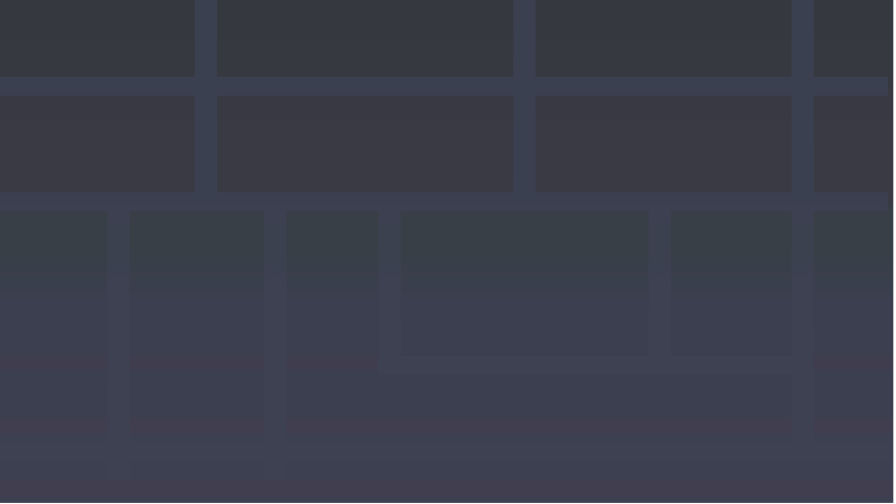
This background is drawn by a WebGL 2 fragment shader. Its source:

```glsl
#version 300 es
precision highp float;
// Dark slate wall of panels, split by faint blue beams, under a vertical gradient.
uniform vec2 u_resolution;
out vec4 outColor;

// Positions are fractions of the canvas, with y measured down from the top.
const vec2 BEAM_HALF = vec2(0.0124, 0.0187);
const vec3 BEAM_TOP = vec3(0.228, 0.250, 0.311);
const vec3 BEAM_LOW = vec3(0.241, 0.256, 0.318);
const vec3 PANEL_TOP = vec3(0.207, 0.221, 0.243);
const vec3 PANEL_WARM = vec3(0.224, 0.226, 0.264);
const vec3 PANEL_GREEN = vec3(0.220, 0.246, 0.275);
const vec3 PANEL_BLUE = vec3(0.230, 0.246, 0.308);
const vec3 PANEL_LOW = vec3(0.240, 0.250, 0.316);
const vec3 BAND_TINT = vec3(0.014, -0.006, -0.004);
const vec3 BORDER = vec3(1.0);
const vec2 BORDER_START = vec2(0.9970, 0.9978);

// Columns hold center x, top, bottom; rows hold center y, left, right.
const vec3 COLUMNS[7] = vec3[7](
  vec3(0.2298, -0.1, 0.419), vec3(0.5853, -0.1, 0.400),
  vec3(0.8958, -0.1, 0.880), vec3(0.1322, 0.400, 0.950),
  vec3(0.3073, 0.400, 0.950), vec3(0.4349, 0.400, 0.743),
  vec3(0.7363, 0.400, 0.725));
const vec3 ROWS[4] = vec3[4](
  vec3(0.1713, -0.1, 0.991), vec3(0.4005, -0.1, 0.991),
  vec3(0.7245, 0.4219, 0.9076), vec3(0.8960, -0.1, 0.991));

// Antialiased coverage of an axis-aligned box.
float boxMask(vec2 p, vec2 lo, vec2 hi) {
  vec2 edge = clamp(min(p - lo, hi - p) * u_resolution + 0.5, 0.0, 1.0);
  return edge.x * edge.y;
}

float beamMask(vec2 p) {
  float mask = 0.0;
  for (int i = 0; i < 7; i++) {
    vec3 c = COLUMNS[i];
    mask = max(mask, boxMask(p, vec2(c.x - BEAM_HALF.x, c.y), vec2(c.x + BEAM_HALF.x, c.z)));
  }
  for (int i = 0; i < 4; i++) {
    vec3 r = ROWS[i];
    mask = max(mask, boxMask(p, vec2(r.y, r.x - BEAM_HALF.y), vec2(r.z, r.x + BEAM_HALF.y)));
  }
  return mask;
}

// Thin reddish bands, evenly spaced in the lower part.
float bandMask(float y) {
  const float FIRST = 0.720, STEP = 0.124, HALF_HEIGHT = 0.015;
  float offset = abs(fract((y - FIRST) / STEP + 0.5) - 0.5) * STEP;
  float band = 1.0 - smoothstep(HALF_HEIGHT * 0.6, HALF_HEIGHT * 1.4, offset);
  return band * smoothstep(0.66, 0.69, y);
}

vec3 panelColor(float y) {
  vec3 color = mix(PANEL_TOP, PANEL_WARM, smoothstep(0.0, 0.30, y));
  color = mix(color, PANEL_GREEN, smoothstep(0.39, 0.42, y));
  color = mix(color, PANEL_BLUE, smoothstep(0.47, 0.60, y));
  color = mix(color, PANEL_LOW, smoothstep(0.65, 0.95, y));
  return color + BAND_TINT * bandMask(y);
}

void main() {
  vec2 p = gl_FragCoord.xy / u_resolution;
  p.y = 1.0 - p.y;

  vec3 beam = mix(BEAM_TOP, BEAM_LOW, smoothstep(0.1, 0.8, p.y));
  vec3 color = mix(panelColor(p.y), beam, beamMask(p));

  // White slivers along the right and bottom edges.
  vec2 border = clamp((p - BORDER_START) * u_resolution + 0.5, 0.0, 1.0);
  color = mix(color, BORDER, max(border.x, border.y));
  outColor = vec4(color, 1.0);
}
```
